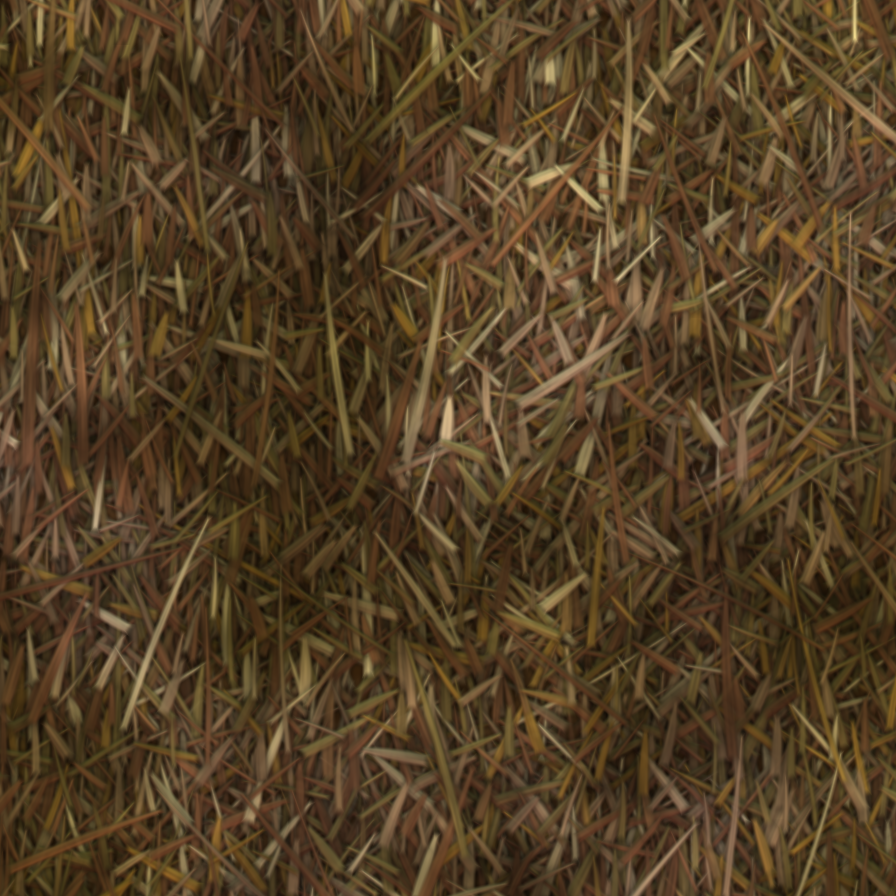
A three.js fragment shader for this texture:

```glsl
varying vec2 vUv;

float hash(vec2 p) {
  return fract(sin(dot(p, vec2(127.1, 311.7))) * 43758.5453);
}

float noise(vec2 p) {
  vec2 i = floor(p), f = fract(p);
  f = f * f * (3.0 - 2.0 * f);
  return mix(mix(hash(i), hash(i + vec2(1.0, 0.0)), f.x),
             mix(hash(i + vec2(0.0, 1.0)), hash(i + 1.0), f.x), f.y);
}

// Dry stalk colours, from brown through olive and gold to pale tan
vec3 strawColor(float pick, float tone) {
  vec3 brown = vec3(0.30, 0.205, 0.135);
  vec3 olive = vec3(0.31, 0.27, 0.155);
  vec3 gold = vec3(0.37, 0.28, 0.12);
  vec3 tan = vec3(0.37, 0.30, 0.22);
  vec3 pale = vec3(0.49, 0.45, 0.34);
  vec3 color = mix(brown, olive, smoothstep(0.25, 0.45, pick));
  color = mix(color, gold, smoothstep(0.52, 0.56, pick));
  color = mix(color, tan, smoothstep(0.60, 0.66, pick));
  color = mix(color, pale, smoothstep(0.84, 0.95, pick));
  return color * mix(0.84, 1.14, tone);
}

// One scattered layer: a leaning, pointed stalk per cell
vec3 addStraws(vec3 color, vec2 uv, float cell, float layer, float depth) {
  vec2 p = uv / cell + layer * vec2(17.3, 9.1);
  vec2 home = floor(p);
  for (int j = -1; j <= 1; j++) {
    for (int i = -1; i <= 1; i++) {
      vec2 id = home + vec2(float(i), float(j));
      vec2 seed = id + layer * 3.7;
      vec2 center = id + vec2(hash(seed), hash(seed + 41.3));
      float turn = hash(seed + 83.9) * 2.0 - 1.0;
      float lean = 1.4 * turn * mix(0.25, 1.0, abs(turn));
      float s = sin(lean), c = cos(lean);

      // x runs across the stalk and y along it, in canvas units
      vec2 d = p - center;
      vec2 q = vec2(c * d.x - s * d.y, s * d.x + c * d.y);
      q.x += (hash(seed + 12.6) - 0.5) * 0.12 * q.y * q.y;
      q *= cell;
      float halfLength = cell * mix(0.50, 0.92, hash(seed + 29.4));
      float along = clamp(q.y / halfLength, -1.0, 1.0);
      float halfWidth = mix(0.0022, 0.0066, pow(hash(seed + 57.2), 1.4));
      halfWidth *= 1.0 - 0.30 * along - 0.30 * along * along;
      float edge = max(abs(q.x) - halfWidth, (abs(q.y) - halfLength) * 0.5);

      // Soft contact shadow below the stalk
      color *= 1.0 - 0.15 * (1.0 - smoothstep(-0.001, 0.007, edge));

      // Rounded shading, long fibres and faint red-green rims
      float across = clamp(q.x / halfWidth, -1.0, 1.0);
      float fibre = noise(vec2(q.x * 330.0, q.y * 25.0) + id * 7.0);
      vec3 straw = strawColor(hash(seed + 71.8), hash(seed + 95.1));
      straw *= (1.05 - 0.14 * across * across) * mix(0.87, 1.12, fibre);
      straw += vec3(0.030, -0.022, -0.012) * across * s;
      straw *= mix(0.60, 1.13, depth);
      float cover = 1.0 - smoothstep(-0.0027, 0.0027, edge);
      color = mix(color, straw, cover * 0.88);
    }
  }
  return color;
}

void main() {
  // Dark litter at the bottom of the pile
  vec3 color = mix(vec3(0.15, 0.09, 0.03), vec3(0.25, 0.18, 0.10), noise(vUv * 60.0));

  // Short chaff with a sparser layer of long stalks every fourth step
  for (int k = 0; k < 20; k++) {
    float layer = float(k);
    float cell = mix(0.036, 0.078, hash(vec2(layer, 4.2)));
    if (mod(layer, 4.0) > 2.5) cell = 0.145;
    color = addStraws(color, vUv, cell, layer + 1.0, layer / 19.0);
  }

  // Broad hollows that turn warmer as they darken, and local clumps
  float hollow = 0.5 * noise(vUv * 4.0 + 2.7) + 0.5 * noise(vUv * 10.0);
  float light = smoothstep(0.12, 0.82, hollow);
  color *= mix(vec3(0.82, 0.79, 0.63), vec3(1.36, 1.37, 1.42), light);
  color *= mix(0.84, 1.18, noise(vUv * 24.0 + 5.1));
  color *= mix(vec3(1.03, 1.02, 0.86), vec3(1.01, 0.97, 1.07), noise(vUv * 6.0 + 8.3));
  gl_FragColor = vec4(color * 1.06, 1.0);
}
```
